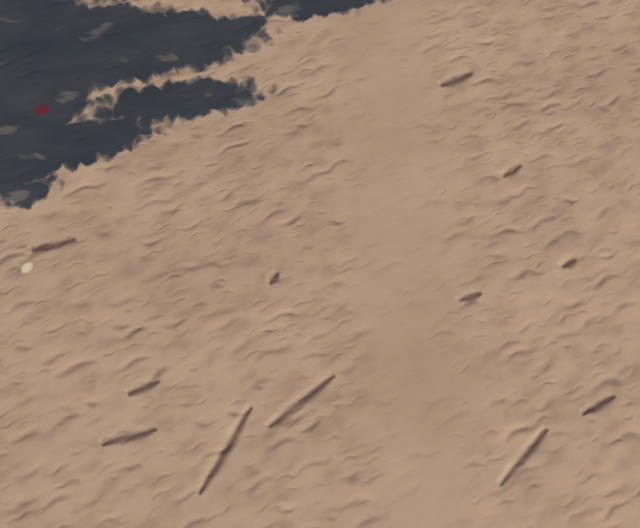
Write a Shadertoy shader that draws this texture.

```glsl
// Trodden sandy ground with slanting dents and a ragged tree shadow at the upper left.

vec2 hash2(vec2 p) {
    vec3 h = fract(p.xyx * vec3(0.1031, 0.1030, 0.0973));
    h += dot(h, h.yzx + 33.33);
    return fract((h.xx + h.yz) * h.zy);
}

vec2 rotate(vec2 p, float a) {
    return vec2(cos(a) * p.x + sin(a) * p.y, cos(a) * p.y - sin(a) * p.x);
}

// Distance to the nearest scattered point
float cellular(vec2 p) {
    vec2 id = floor(p);
    float d = 2.0;
    for (int j = -1; j <= 1; j++)
    for (int i = -1; i <= 1; i++) {
        vec2 c = id + vec2(i, j);
        d = min(d, length(c + hash2(c) - p));
    }
    return d;
}

float waves(vec2 p) {
    float sum = 0.0, amp = 0.5;
    for (int i = 0; i < 4; i++) {
        sum += amp * sin(p.x + 1.3 * sin(p.y * 0.8)) * cos(p.y + sin(p.x * 0.7));
        p = rotate(p, 0.9) * 1.9 + 3.1;
        amp *= 0.55;
    }
    return sum;
}

// Scattered hollows: dark core, lit rim on the upper left
float dents(vec2 p, float density) {
    vec2 id = floor(p);
    float sum = 0.0;
    for (int j = -1; j <= 1; j++)
    for (int i = -1; i <= 1; i++) {
        vec2 c = id + vec2(i, j);
        vec2 h = hash2(c + 17.0), k = hash2(c + 71.0);
        vec2 q = rotate(p - c - h, (k.x - 0.5) * 1.1);
        q.y += 0.09 * sin(q.x * 7.0 + k.y * 6.0);
        vec2 r = vec2(0.18 + 0.28 * k.y, 0.09 + 0.08 * h.x);
        vec2 core = q / r, rim = (q - vec2(-0.04, 0.2)) / (r * 1.2);
        float on = step(k.x, density) * (0.35 + 0.65 * h.y * h.y);
        sum += on * (0.55 * exp(-dot(rim, rim)) - exp(-dot(core, core)));
    }
    return sum;
}

float blob(vec2 p, vec2 centre, vec2 radius, float angle) {
    return (length(rotate(p - centre, angle) / radius) - 1.0) * min(radius.x, radius.y);
}

// Signed distance to the shadow, negative inside
float shadowShape(vec2 p) {
    p += 0.014 * vec2(waves(p * 38.0), waves(p * 45.0 + 7.0));
    float d = blob(p, vec2(0.06, 0.955), vec2(0.45, 0.12), 0.0);
    d = max(d, -blob(p, vec2(0.38, 0.99), vec2(0.17, 0.016), -0.06));
    d = min(d, blob(p, vec2(0.0, 0.83), vec2(0.17, 0.13), 0.1));
    d = min(d, blob(p, vec2(0.61, 1.0), vec2(0.12, 0.031), 0.1));
    d = min(d, blob(p, vec2(0.34, 0.81), vec2(0.16, 0.034), 0.1));
    d = min(d, blob(p, vec2(0.09, 0.715), vec2(0.22, 0.045), 0.24));
    d = min(d, blob(p, vec2(0.0, 0.71), vec2(0.08, 0.09), 0.0));
    d = min(d, blob(p, vec2(0.045, 0.635), vec2(0.06, 0.022), 0.25));
    return d + 0.016 * (cellular(p * 42.0) - 0.45);
}

// Distinct long scrapes and pits, as start and end points
float scrapes(vec2 p) {
    vec4 lines[12] = vec4[12](
        vec4(0.38, 0.066, 0.475, 0.225), vec4(0.51, 0.19, 0.633, 0.288),
        vec4(0.95, 0.082, 1.036, 0.185), vec4(0.245, 0.253, 0.30, 0.277),
        vec4(0.198, 0.158, 0.293, 0.185), vec4(0.516, 0.465, 0.527, 0.481),
        vec4(0.955, 0.665, 0.987, 0.687), vec4(0.873, 0.43, 0.91, 0.443),
        vec4(1.068, 0.494, 1.092, 0.51), vec4(0.063, 0.525, 0.142, 0.546),
        vec4(0.839, 0.839, 0.894, 0.861), vec4(1.108, 0.217, 1.163, 0.248));
    p += 0.004 * waves(p * 60.0);
    float sum = 0.0;
    for (int i = 0; i < 12; i++) {
        vec2 a = lines[i].xy, along = lines[i].zw - a;
        float t = clamp(dot(p - a, along) / dot(along, along), 0.0, 1.0);
        vec2 away = p - a - along * t;
        float width = 0.0035 + 0.005 * t * (1.0 - t) * 4.0;
        float rim = length(away - vec2(-0.008, 0.007)) / width;
        float core = length(away) / width;
        sum += 0.6 * exp(-rim * rim) - 1.2 * exp(-core * core);
    }
    return sum;
}

void mainImage(out vec4 fragColor, in vec2 fragCoord) {
    vec2 p = fragCoord / iResolution.y;
    vec2 ground = (p - vec2(0.75, 0.0)) / (1.0 - 0.3 * p.y);
    vec2 grain = rotate(ground, 0.5) * vec2(0.6, 1.0);

    // Relief fades along the smooth worn path
    float rough = mix(0.22, 1.0, smoothstep(0.03, 0.15, abs(p.x - 0.82 + 0.1 * p.y)));
    float relief = 0.75 * dents(grain * 19.0, 0.6) + 0.45 * dents(grain * 36.0 + 9.0, 0.65);
    relief += 0.25 * waves(grain * 55.0) + 0.2 * (cellular(grain * 30.0) - 0.5);
    relief = relief * rough + scrapes(p);

    // Sunlit sand
    float tone = 0.5 + 0.5 * waves(grain * 9.0) - 0.12 * p.y;
    vec3 sand = mix(vec3(0.65, 0.545, 0.465), vec3(0.71, 0.605, 0.51), tone);
    sand += max(relief, 0.0) * vec3(0.12, 0.115, 0.08);
    sand += max(min(relief, 0.0), -1.4) * vec3(0.25, 0.225, 0.175);

    // Cool shade with faint leaks of light
    vec3 shade = mix(vec3(0.2, 0.22, 0.25), vec3(0.27, 0.27, 0.29), 0.5 + 0.5 * waves(p * vec2(14.0, 30.0)));
    shade += 0.035 * relief;
    shade += vec3(0.13, 0.11, 0.07) * smoothstep(0.35, 0.7, waves(p * vec2(20.0, 55.0) + 2.0));
    vec3 color = mix(shade, sand, smoothstep(-0.007, 0.006, shadowShape(p)));

    // Pale pebble and small red leaf
    color = mix(color, vec3(0.8, 0.75, 0.65), smoothstep(0.003, -0.003, blob(p, vec2(0.051, 0.493), vec2(0.012, 0.008), 0.7)));
    color = mix(color, vec3(0.4, 0.17, 0.19), smoothstep(0.003, -0.003, blob(p, vec2(0.08, 0.792), vec2(0.014, 0.009), 0.1)));
    fragColor = vec4(color, 1.0);
}
```
